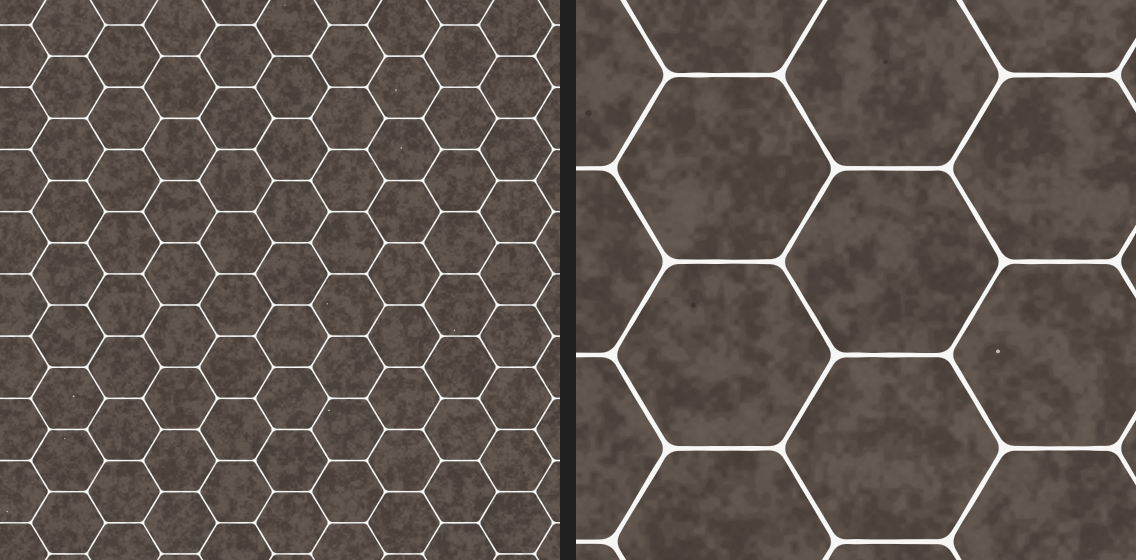
Left, the full canvas; right, a detail of the centre.
Give the GLSL for this pattern, as a three.js fragment shader.

```glsl
// Dark brown hexagonal stone tiles with thin white joints, 10 columns by 9 rows.
// Two interleaved lattices give the nearest tile; a rounded hexagon distance
// draws the joint, and wrapping value noise gives each tile its own mottling.
varying vec2 vUv;

const vec2 REPEATS = vec2(5.0, 9.0);          // column pairs across, tiles down
const vec2 CELL = vec2(1.7320508, 1.0);       // lattice cell, in tile heights
const vec2 ORIGIN = vec2(0.0215, 0.0109);     // centre of the first tile
const float JOINT = 0.0122;                   // half width, in tile heights
const float ROUNDING = 0.045;

const vec3 STONE_DARK = vec3(0.297, 0.258, 0.236);
const vec3 STONE_LIGHT = vec3(0.382, 0.340, 0.309);
const vec3 GROUT = vec3(0.965, 0.963, 0.96);
const vec3 CHIP = vec3(0.78, 0.76, 0.72);
const vec3 PIT = vec3(0.19, 0.16, 0.15);

float hash(vec2 p, float seed) {
  vec3 q = fract(vec3(p.xyx + seed) * vec3(0.1031, 0.1030, 0.0973));
  q += dot(q, q.yzx + 33.33);
  return fract((q.x + q.y) * q.z);
}

// Value noise that wraps after a whole number of cells.
float noise(vec2 uv, float cells, float seed) {
  vec2 p = uv * cells;
  vec2 i = floor(p);
  vec2 f = fract(p);
  f = f * f * (3.0 - 2.0 * f);
  vec2 a = mod(i, cells);
  vec2 b = mod(i + 1.0, cells);
  return mix(mix(hash(a, seed), hash(vec2(b.x, a.y), seed), f.x),
             mix(hash(vec2(a.x, b.y), seed), hash(b, seed), f.x), f.y);
}

float fbm(vec2 uv, float cells, float gain, float seed) {
  float sum = 0.0;
  float total = 0.0;
  float weight = 1.0;
  for (int k = 0; k < 3; k++) {
    sum += weight * noise(uv, cells, seed + float(k) * 7.0);
    total += weight;
    weight *= gain;
    cells *= 2.0;
  }
  return sum / total;
}

float smoothMax(float a, float b, float k) {
  float h = max(k - abs(a - b), 0.0) / k;
  return max(a, b) + 0.25 * k * h * h;
}

// Distance inward from the edge of a flat-topped hexagon of height one.
float hexEdge(vec2 p, float rounding) {
  float slant = 0.8660254 * p.x;
  float a = abs(slant + 0.5 * p.y);
  float b = abs(slant - 0.5 * p.y);
  return 0.5 - smoothMax(smoothMax(a, b, rounding), abs(p.y), rounding);
}

// Offset from the nearest tile centre (xy) and the wrapped tile index (zw).
vec4 nearestTile(vec2 p) {
  vec2 even = floor(p + 0.5);
  vec2 odd = floor(p) + 0.5;
  vec2 toEven = (p - even) * CELL;
  vec2 toOdd = (p - odd) * CELL;
  bool isEven = dot(toEven, toEven) < dot(toOdd, toOdd);
  return isEven ? vec4(toEven, mod(even, REPEATS)) : vec4(toOdd, mod(odd, REPEATS));
}

// Sparse round specks, at most one in each cell of a wrapping grid.
float specks(vec2 uv, float cells, float chance, float radius, float blur, float seed) {
  vec2 p = uv * cells;
  vec2 id = mod(floor(p), cells);
  vec2 spot = 0.2 + 0.6 * vec2(hash(id, seed + 1.0), hash(id, seed + 2.0));
  float size = radius * (0.6 + 0.6 * hash(id, seed + 3.0));
  float away = length(fract(p) - spot) / cells;
  return step(hash(id, seed), chance) * (1.0 - smoothstep(size - blur, size + blur, away));
}

vec3 stone(vec2 uv, vec2 tile, float pixel) {
  vec2 shift = vec2(hash(tile * 2.0, 11.0), hash(tile * 2.0, 23.0));
  float shade = hash(tile * 2.0, 37.0) - 0.5;
  float warmth = hash(tile * 2.0, 51.0) - 0.5;

  // Small ragged blotches, light and dark, gathered in loose drifts
  float drift = noise(uv + shift, 24.0, 43.0) - 0.5;
  float cloud = fbm(uv + shift, 60.0, 0.9, 3.0) + 0.08 * drift;
  float light = smoothstep(0.53, 0.61, cloud);
  float dark = smoothstep(0.47, 0.39, cloud);
  float grain = noise(uv, 384.0, 71.0) - 0.5;
  float tone = 0.5 + 0.9 * (cloud - 0.5) + 0.32 * (light - dark);
  tone += 0.25 * grain + 0.12 * shade;
  vec3 colour = mix(STONE_DARK, STONE_LIGHT, tone);
  colour *= 1.0 + 0.015 * warmth * vec3(1.0, 0.0, -1.0);

  // Small dark pits and pale chips
  colour = mix(colour, PIT, 0.6 * specks(uv, 36.0, 0.02, 0.0016, pixel, 83.0));
  return mix(colour, CHIP, specks(uv, 40.0, 0.007, 0.0014, 0.6 * pixel, 97.0));
}

void main() {
  vec2 p = (vUv - ORIGIN) * REPEATS;
  vec4 tile = nearestTile(p);
  float pixel = max(fwidth(vUv.y), 0.0001);

  // Joint with slightly uneven edges
  float wobble = 0.004 * (noise(vUv, 96.0, 61.0) - 0.5);
  float edge = hexEdge(tile.xy, ROUNDING);
  float joint = clamp((JOINT + wobble - edge) / (pixel * REPEATS.y) + 0.5, 0.0, 1.0);

  vec3 colour = mix(stone(vUv, tile.zw, pixel), GROUT, joint);
  gl_FragColor = vec4(colour, 1.0);
}
```
